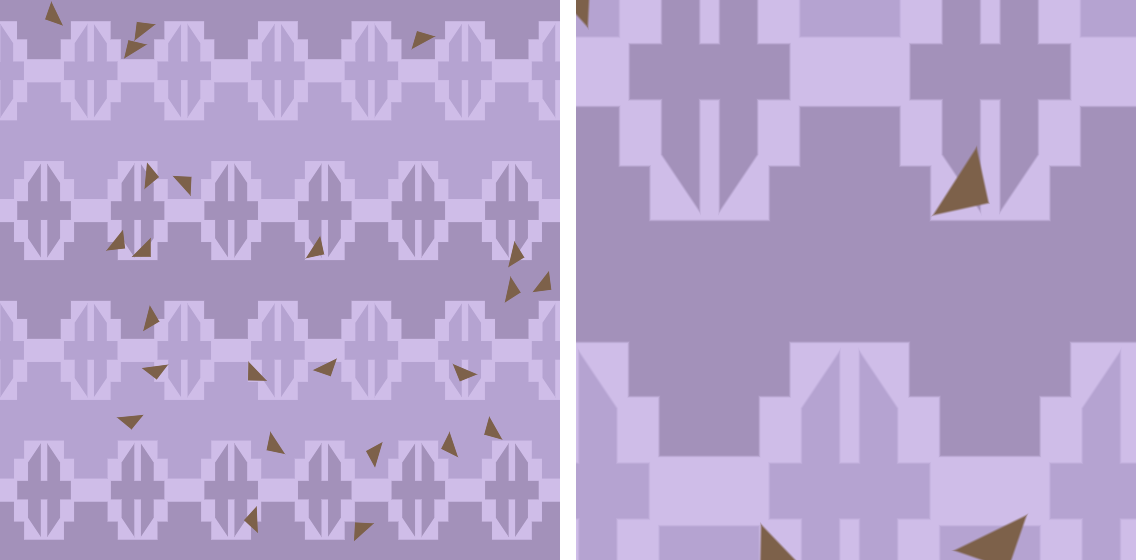
Left: the whole. Right: its middle third, enlarged.
This pattern is drawn by a three.js fragment shader. Its source:

```glsl
// Four banded rows of stepped lilac medallions, six across, every other row
// shifted by half a repeat, with small brown triangles strewn on top.
// Boxes and slanted edges are distance functions; a hash places the triangles.

varying vec2 vUv;

// Coverage of a shape from its signed distance, with a soft edge.
float cover(float d) {
  return 1.0 - smoothstep(-0.006, 0.006, d);
}

float box(vec2 p, vec2 halfSize) {
  vec2 d = abs(p) - halfSize;
  return max(d.x, d.y);
}

// Two stacked boxes give the stepped outline; the band joins the neighbours.
float steppedChain(vec2 p) {
  float medallion = min(box(p, vec2(0.213, 0.531)), box(p, vec2(0.322, 0.337)));
  return min(medallion, abs(p.y) - 0.124);
}

// Crossbar over a mirrored pair of leaves with slanted tips.
float crossedLeaves(vec2 p) {
  vec2 q = abs(p);
  float leaf = max(abs(q.x - 0.1035) - 0.0685, dot(q, vec2(0.83, 0.557)) - 0.3076);
  return min(leaf, box(p, vec2(0.287, 0.1)));
}

// Right-angled isosceles triangle, apex up.
float triangle(vec2 p) {
  return max((abs(p.x) + p.y - 0.072) * 0.7071, -p.y - 0.072);
}

vec3 hash31(float n) {
  vec3 h = fract(n * vec3(0.1031, 0.1030, 0.0973));
  h += dot(h, h.yzx + 33.33);
  return fract((h.xxy + h.yzz) * h.zyx);
}

void main() {
  vec3 pale = vec3(0.81, 0.74, 0.91);
  vec3 lilac = vec3(0.71, 0.64, 0.82);
  vec3 mauve = vec3(0.64, 0.57, 0.73);
  vec3 brown = vec3(0.49, 0.38, 0.29);

  // The canvas is six units wide and high.
  vec2 p = vUv * 6.0;

  // Local coordinates of the medallion, origin at its centre.
  vec2 period = vec2(1.0025, 1.4975);
  float row = floor(p.y / period.y);
  float odd = mod(row, 2.0);
  vec2 cell = vec2(p.x - 0.472 - 0.5 * odd, p.y - (row + 0.5) * period.y);
  cell.x = mod(cell.x + 0.5 * period.x, period.x) - 0.5 * period.x;

  // The ground changes colour behind each band; leaves take the lower colour.
  vec3 lower = mix(mauve, lilac, odd);
  vec3 upper = mix(lilac, mauve, odd);
  vec3 color = mix(lower, upper, step(0.0, cell.y));
  color = mix(color, pale, cover(steppedChain(cell)));
  color = mix(color, lower, cover(crossedLeaves(cell)));

  // Scattered triangles, each turned at random.
  for (int i = 0; i < 24; i++) {
    vec3 h = hash31(float(i) + 17.0);
    vec2 q = p - mix(vec2(0.12), vec2(5.88), h.xy);
    float a = 6.2832 * h.z;
    q = mat2(cos(a), -sin(a), sin(a), cos(a)) * q;
    color = mix(color, brown, cover(triangle(q)));
  }

  gl_FragColor = vec4(color, 1.0);
}
```
